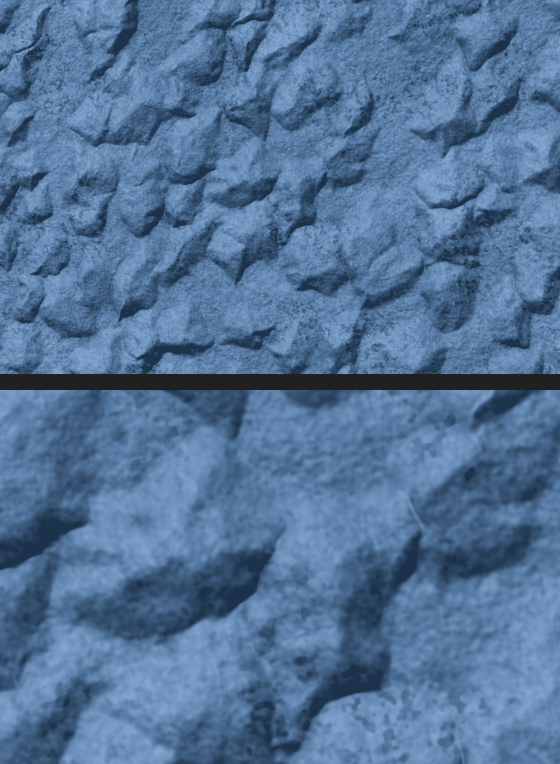
Top: the whole. Bottom: its middle third, enlarged.
Give the GLSL for this texture, as a Shadertoy shader.

```glsl
const vec3 SHADOW_BLUE = vec3(0.11, 0.195, 0.29);
const vec3 STONE_BLUE = vec3(0.33, 0.47, 0.63);
const vec3 LIGHT_BLUE = vec3(0.51, 0.65, 0.81);
const vec3 LIGHT_DIR = vec3(-0.33, 0.62, 0.71);
const float LEFT_SIZE = 0.125;     // stone spacing at the left edge
const float SIZE_GROWTH = 0.045;   // spacing gained per canvas height
const float FACETS = 5.0;
const float TAU = 6.2831853;
const float EXPOSURE = -0.06;
const float GRAIN = 0.30;
const float PITTING = 0.28;
const float SHADOW_DEPTH = 0.20;
const float CREVICE_DEPTH = 0.22;
const float STAINING = 0.26;
const mat2 TURN = mat2(0.8, 0.6, -0.6, 0.8);

float hash(vec2 p) {
    vec3 a = fract(p.xyx * vec3(0.1031, 0.1030, 0.0973));
    a += dot(a, a.yzx + 33.33);
    return fract((a.x + a.y) * a.z);
}

float noise(vec2 p) {
    vec2 i = floor(p), f = fract(p);
    f = f * f * (3.0 - 2.0 * f);
    return mix(mix(hash(i), hash(i + vec2(1, 0)), f.x),
               mix(hash(i + vec2(0, 1)), hash(i + vec2(1, 1)), f.x), f.y);
}

float fbm(vec2 p) {
    float sum = 0.0, amp = 0.5;
    for (int i = 0; i < 4; i++) {
        sum += amp * noise(p);
        p = TURN * p * 2.0 + 7.3;
        amp *= 0.5;
    }
    return sum;
}

float softMin(float a, float b, float k) {
    float h = max(k - abs(a - b), 0.0) / k;
    return min(a, b) - h * h * k * 0.25;
}

// One faceted stone: a tilted face cut by steep undersides and gentler tops
float stone(vec2 d, vec2 cell) {
    float size = mix(0.75, 1.2, hash(cell + 11.7));
    d.x -= 0.2 * d.y;
    d *= vec2(1.08, 0.82) / size;
    vec2 tilt = vec2(hash(cell + 3.1), hash(cell + 5.9)) - vec2(0.5, 0.32);
    float h = mix(0.32, 0.56, hash(cell + 8.3)) + dot(d, tilt);
    float spin = hash(cell + 21.4) * TAU;
    for (float k = 0.0; k < FACETS; k++) {
        float jitter = hash(cell + 31.0 + k * 4.7);
        float angle = spin + (k + 0.6 * jitter) * TAU / FACETS;
        vec2 dir = vec2(cos(angle), sin(angle));
        float slope = mix(1.75, 1.0, smoothstep(-0.6, 0.7, dir.y));
        float reach = mix(0.42, 0.62, fract(jitter * 7.0));
        h = softMin(h, (reach - dot(d, dir)) * slope, 0.12);
    }
    return h * size;
}

// Stones bedded in uneven plaster
float wallHeight(vec2 q) {
    q += 0.22 * (vec2(noise(q * 2.3), noise(q * 2.3 + 40.0)) - 0.5);
    q += 0.08 * (vec2(noise(q * 7.0), noise(q * 7.0 + 60.0)) - 0.5);
    float h = 0.02 + 0.16 * noise(q * 1.4 + 15.0);
    vec2 home = floor(q);
    for (int y = -1; y <= 1; y++) {
        for (int x = -1; x <= 1; x++) {
            vec2 cell = home + vec2(x, y);
            vec2 offset = 0.12 + 0.76 * vec2(hash(cell), hash(cell + 57.0));
            h = -softMin(-h, -stone(q - cell - offset, cell), 0.05);
        }
    }
    return h;
}

float roughHeight(vec2 q) {
    return wallHeight(q) + 0.065 * fbm(q * 5.0) + 0.009 * noise(TURN * q * 27.0);
}

void mainImage(out vec4 fragColor, in vec2 fragCoord) {
    vec2 p = fragCoord / iResolution.y;

    // The wall recedes to the left
    float spacing = LEFT_SIZE + SIZE_GROWTH * p.x;
    vec2 q = vec2(log(spacing) / SIZE_GROWTH + 80.0, (p.y - 0.5) / spacing + 20.0);

    // Surface light
    const float STEP = 0.016;
    float h = roughHeight(q);
    vec2 grad = vec2(roughHeight(q + vec2(STEP, 0)) - h,
                     roughHeight(q + vec2(0, STEP)) - h) / STEP;
    vec3 normal = normalize(vec3(-grad, 1.0));
    float diffuse = max((dot(normal, LIGHT_DIR) + 0.4) / 1.4, 0.0);

    // Soft shadow under overhanging stones
    float base = wallHeight(q), blocked = 0.0;
    for (float i = 1.0; i <= 4.0; i++) {
        float reach = 0.1 * i;
        float above = wallHeight(q + normalize(LIGHT_DIR.xy) * reach);
        blocked = max(blocked, above - base - 0.9 * reach);
    }

    // Darkening in the crevices between stones
    float around = 0.0;
    for (float i = 0.0; i < 4.0; i++) {
        float angle = (i + 0.5) * TAU / 4.0;
        around += 0.25 * wallHeight(q + 0.16 * vec2(cos(angle), sin(angle)));
    }
    float tone = EXPOSURE + 0.95 * diffuse;
    tone -= SHADOW_DEPTH * smoothstep(0.0, 0.35, blocked);
    tone -= CREVICE_DEPTH * smoothstep(0.0, 0.16, around - base);

    // Sandy grain, clustered dark pits and broad stains
    vec2 g = TURN * p;
    float grain = 0.55 * noise(g * 230.0) + 0.45 * noise(TURN * g * 125.0) - 0.5;
    float patches = smoothstep(0.40, 0.66, fbm(p * 8.0 + 4.0));
    float speckle = 0.6 * noise(g * 95.0 + 31.0) + 0.4 * noise(TURN * g * 200.0);
    float pits = smoothstep(0.52, 0.75, speckle);
    tone += GRAIN * grain - PITTING * pits * (0.15 + 0.85 * patches);
    tone += STAINING * (fbm(p * 5.0 + 70.0) - 0.47);
    tone = clamp(tone, 0.0, 1.0);

    vec3 color = mix(SHADOW_BLUE, STONE_BLUE, min(tone / 0.6, 1.0));
    color = mix(color, LIGHT_BLUE, max(tone - 0.6, 0.0) / 0.4);
    fragColor = vec4(color, 1.0);
}
```
